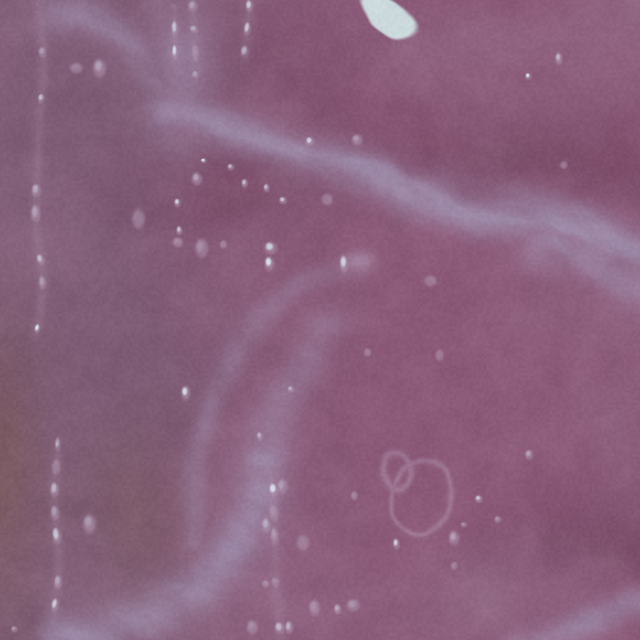
Give the GLSL for this texture, as a WebGL 1 fragment shader.

```glsl
precision highp float;
// Moist mauve tissue: blotchy wine and slate tints under cloudy lavender
// membranes (soft Bezier strands), with glossy drips and small bubbles
// scattered by hashed cells, two ring bubbles and one pale flake.
uniform vec2 u_resolution;

const vec3 MAUVE = vec3(0.55, 0.355, 0.475);
const vec3 SLATE = vec3(0.495, 0.36, 0.46);
const vec3 WINE = vec3(0.48, 0.295, 0.405);
const vec3 ROSE = vec3(0.57, 0.42, 0.53);
const vec3 BROWN = vec3(0.48, 0.35, 0.37);
const vec3 LAVENDER = vec3(0.62, 0.55, 0.67);
const vec3 BUBBLE = vec3(0.69, 0.58, 0.69);
const vec3 GLINT = vec3(0.84, 0.88, 0.93);
const float BUBBLE_CELLS = 30.0;
const float DRIP_STEP = 0.036;
const float WARP = 0.045;
const float GRAIN = 0.03;

float hash(vec2 p) {
  vec3 q = fract(p.xyx * 0.1031);
  q += dot(q, q.yzx + 33.33);
  return fract((q.x + q.y) * q.z);
}

float noise(vec2 p) {
  vec2 i = floor(p), f = fract(p);
  f = f * f * (3.0 - 2.0 * f);
  return mix(mix(hash(i), hash(i + vec2(1, 0)), f.x),
             mix(hash(i + vec2(0, 1)), hash(i + 1.0), f.x), f.y);
}

float fbm(vec2 p) {
  float sum = 0.0, amp = 0.53;
  for (int i = 0; i < 4; i++) {
    sum += amp * noise(p);
    p = mat2(1.6, 1.2, -1.2, 1.6) * p + 7.3;
    amp *= 0.5;
  }
  return sum;
}

float glow(vec2 p, vec2 centre, vec2 size) {
  vec2 q = (p - centre) / size;
  return exp(-dot(q, q));
}

// Soft band along a quadratic Bezier curve
float strand(vec2 p, vec2 a, vec2 b, vec2 c, float width) {
  float d = 1.0;
  vec2 last = a;
  for (int i = 1; i <= 12; i++) {
    float t = float(i) / 12.0;
    vec2 next = mix(mix(a, b, t), mix(b, c, t), t);
    vec2 e = next - last, v = p - last;
    d = min(d, length(v - e * clamp(dot(v, e) / dot(e, e), 0.0, 1.0)));
    last = next;
  }
  return exp(-d * d / (width * width));
}

// Milky body in x, bright highlight in y
vec2 droplet(vec2 p, vec2 size, float shine) {
  vec2 q = p / size;
  float body = smoothstep(1.35, 0.5, length(q));
  float spot = smoothstep(0.8, 0.2, length(q - vec2(-0.2, 0.25)));
  return vec2(body * 0.55, spot * shine);
}

vec2 bubbles(vec2 p) {
  vec2 wet = vec2(0.0);
  for (int j = -1; j <= 1; j++) for (int i = -1; i <= 1; i++) {
    vec2 cell = floor(p * BUBBLE_CELLS) + vec2(i, j);
    vec2 jitter = vec2(hash(cell + 11.0), hash(cell + 23.0));
    vec2 centre = (cell + 0.15 + 0.7 * jitter) / BUBBLE_CELLS;
    float density = 0.02 + 0.45 * glow(centre, vec2(0.36, 0.66), vec2(0.1))
      + 0.4 * glow(centre, vec2(0.46, 0.12), vec2(0.08, 0.13))
      + 0.35 * glow(centre, vec2(0.68, 0.16), vec2(0.1, 0.05));
    float r = mix(0.005, 0.011, pow(hash(cell + 37.0), 2.0));
    vec2 size = r * vec2(1.0, mix(0.8, 1.6, hash(cell + 41.0)));
    float shine = pow(hash(cell + 53.0), 1.5);
    wet = max(wet, step(hash(cell), density) * droplet(p - centre, size, shine));
  }
  return wet;
}

// Column of elongated drops between two heights
vec2 drips(vec2 p, float x, float low, float high, float density) {
  float dx = p.x - x - 0.02 * (noise(vec2(p.y * 9.0, x * 90.0)) - 0.5);
  float span = smoothstep(low - 0.02, low + 0.02, p.y) * smoothstep(high + 0.02, high - 0.02, p.y);
  vec2 id = vec2(floor(p.y / DRIP_STEP), floor(x * 400.0));
  float dy = p.y - (id.x + 0.5) * DRIP_STEP;
  vec2 size = vec2(mix(0.005, 0.009, hash(id + 5.0)), mix(0.007, 0.016, hash(id + 9.0)));
  vec2 drop = droplet(vec2(dx, dy), size, hash(id + 17.0)) * step(hash(id), density);
  return span * max(drop, vec2(0.22 * exp(-dx * dx / 0.00008), 0.0));
}

float ring(vec2 p, vec2 size) {
  float d = (length(p / size) - 1.0) * size.x;
  return exp(-d * d / 0.00002) * 0.45;
}

void main() {
  vec2 p = gl_FragCoord.xy / u_resolution;
  vec2 w = p + WARP * (vec2(fbm(p * 7.0), fbm(p * 7.0 + 40.0)) - 0.5);
  float cloud = fbm(w * 5.0 + 3.0);

  // Broad tissue tints
  vec3 col = mix(MAUVE, SLATE, smoothstep(0.62, 0.15, w.x + 0.3 * (cloud - 0.5)));
  float dark = glow(w, vec2(0.85, 0.75), vec2(0.3, 0.08)) + glow(w, vec2(0.36, 0.7), vec2(0.13, 0.09))
    + glow(w, vec2(0.98, 0.16), vec2(0.2, 0.07)) + 0.5 * glow(w, vec2(0.5, 0.9), vec2(0.1));
  col = mix(col, WINE, clamp(dark * (0.4 + cloud), 0.0, 0.95));
  float pale = glow(w, vec2(0.78, 0.94), vec2(0.2, 0.09)) + 0.6 * glow(w, vec2(0.65, 0.06), vec2(0.25, 0.1));
  col = mix(col, ROSE, clamp(pale * 0.7 + 1.4 * (cloud - 0.48), 0.0, 0.8));
  col = mix(col, BROWN, 0.9 * glow(w, vec2(0.0, 0.27), vec2(0.07, 0.2)) + 0.5 * glow(w, vec2(0.21, 0.2), vec2(0.08, 0.13)));

  // Cloudy membranes with fibres along the main diagonal
  float fibre = fbm(mat2(0.92, 0.39, -0.39, 0.92) * w * vec2(9.0, 32.0));
  float veil = strand(w, vec2(0.1, 0.97), vec2(0.2, 0.97), vec2(0.28, 0.82), 0.03) * 0.6;
  veil = max(veil, strand(w, vec2(0.27, 0.83), vec2(0.5, 0.74), vec2(1.03, 0.6), 0.036));
  veil = max(veil, strand(w, vec2(0.84, 0.61), vec2(0.92, 0.6), vec2(1.03, 0.54), 0.035) * 0.8);
  veil = max(veil, strand(w, vec2(0.1, 0.01), vec2(0.4, 0.04), vec2(0.42, 0.28), 0.035) * 0.85);
  veil = max(veil, strand(w, vec2(0.42, 0.27), vec2(0.43, 0.4), vec2(0.52, 0.49), 0.033) * 0.45);
  veil = max(veil, strand(w, vec2(0.31, 0.15), vec2(0.29, 0.54), vec2(0.56, 0.58), 0.018) * 0.4);
  veil = max(veil, strand(w, vec2(0.82, -0.01), vec2(0.9, 0.02), vec2(1.03, 0.07), 0.025) * 0.8);
  veil = max(veil, 0.7 * glow(w, vec2(0.28, 0.88), vec2(0.05, 0.12)));
  col = mix(col, LAVENDER, clamp(veil * (0.35 + 0.95 * fibre), 0.0, 0.9));

  // Wet highlights
  vec2 wet = bubbles(p);
  wet = max(wet, drips(p, 0.06, 0.47, 1.02, 0.4));
  wet = max(wet, drips(p, 0.085, 0.03, 0.31, 0.85));
  wet = max(wet, drips(p, 0.265, 0.89, 0.98, 0.8));
  wet = max(wet, drips(p, 0.305, 0.88, 1.02, 0.8));
  wet = max(wet, drips(p, 0.382, 0.91, 1.02, 0.9));
  wet = max(wet, drips(p, 0.43, 0.0, 0.26, 0.55));
  wet = max(wet, droplet(p - vec2(0.538, 0.587), vec2(0.008, 0.015), 0.8));
  wet.x = max(wet.x, 0.6 * glow(w, vec2(0.565, 0.587), vec2(0.026, 0.014)));
  wet.x = max(wet.x, ring(w - vec2(0.66, 0.225), vec2(0.045, 0.052)));
  wet.x = max(wet.x, ring(w - vec2(0.627, 0.268), vec2(0.021, 0.027)));
  col = mix(col, BUBBLE, wet.x);
  col = mix(col, GLINT, wet.y);

  // Pale flake at the top edge
  vec2 f = mat2(0.78, 0.62, -0.62, 0.78) * (w - vec2(0.61, 0.98));
  f = vec2(0.78 * (w.x - 0.61) - 0.62 * (w.y - 0.98), 0.62 * (w.x - 0.61) + 0.78 * (w.y - 0.98));
  col = mix(col, GLINT * vec3(0.95, 0.97, 0.93), smoothstep(1.12, 0.88, length(f / vec2(0.052, 0.026))));

  col += GRAIN * (noise(p * 260.0) - 0.5) + 0.05 * (fbm(w * 24.0) - 0.5);
  gl_FragColor = vec4(col, 1.0);
}
```
